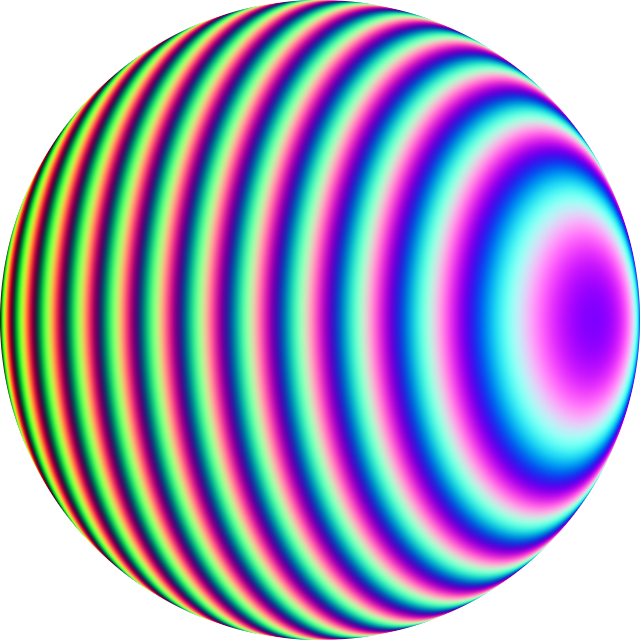
Reproduce this background procedurally as a WebGL 2 fragment shader.

```glsl
#version 300 es
precision highp float;
// A sphere filling the canvas, covered in rainbow rings around a pole at the right.
// Each ring follows the cosine between the surface normal and the pole axis:
// red and green oscillate along it while blue fades toward the far side.

#define RADIUS 0.5          // sphere radius, in canvas units
#define POLE_ANGLE 1.0254   // turn of the pole from the viewer toward the right
#define RING_RATE 6.5       // rings per unit of cosine
#define BACKGROUND vec3(1.0)

uniform vec2 u_resolution;
out vec4 fragColor;

const float TAU = 6.2831853;

// Front-facing unit normal at a point of the unit disc
vec3 sphereNormal(vec2 p) {
    p /= max(1.0, length(p));
    return vec3(p, sqrt(max(0.0, 1.0 - dot(p, p))));
}

// Ring colour for the cosine of the angle to the pole
vec3 ringColor(float cosine) {
    float phase = TAU * RING_RATE * (1.0 - cosine);
    return 0.5 + 0.5 * vec3(sin(phase), -cos(phase), cosine);
}

void main() {
    float canvas = min(u_resolution.x, u_resolution.y);
    vec2 p = (gl_FragCoord.xy - 0.5 * u_resolution) / (canvas * RADIUS);

    // Surface rings
    vec3 pole = vec3(sin(POLE_ANGLE), 0.0, cos(POLE_ANGLE));
    vec3 surface = ringColor(dot(sphereNormal(p), pole));

    // Smooth outline, about one pixel wide
    float pixel = 1.0 / (canvas * RADIUS);
    float coverage = clamp(0.5 + (1.0 - length(p)) / pixel, 0.0, 1.0);

    fragColor = vec4(mix(BACKGROUND, surface, coverage), 1.0);
}
```
